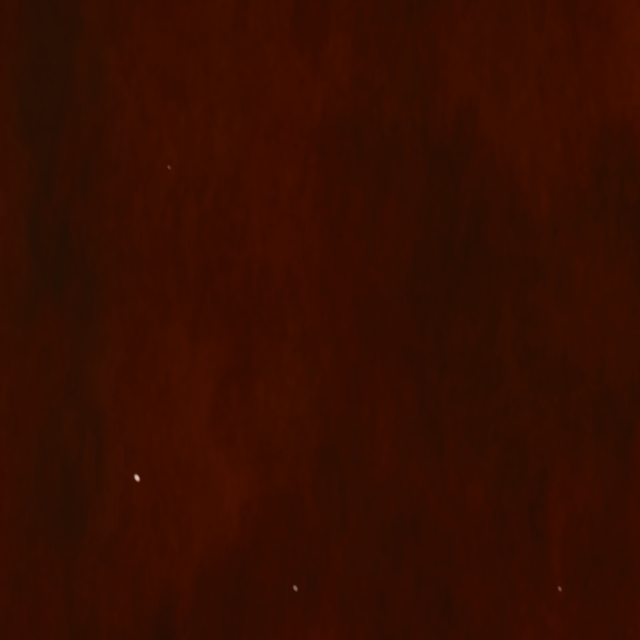
Write a Shadertoy shader that draws this texture.

```glsl
// Dark mahogany wood: smoky patches, short faint vertical grain and a few pale dust specks.

// Colours
const vec3 SHADOW = vec3(0.130, 0.046, 0.006);
const vec3 BODY   = vec3(0.224, 0.050, 0.001);
const vec3 GLOW   = vec3(0.315, 0.082, 0.000);
const vec3 SMOKE  = vec3(0.100, 0.062, 0.016);
const vec3 DUST   = vec3(0.850, 0.740, 0.700);

// Cells per canvas, across and along the grain
const vec2 PATCH_SCALE  = vec2(4.6, 2.5);
const vec2 BAND_SCALE   = vec2(12.0, 6.0);
const vec2 STREAK_SCALE = vec2(48.0, 13.0);
const vec2 FIBRE_SCALE  = vec2(105.0, 42.0);
const vec2 MOTTLE_SCALE = vec2(170.0, 110.0);

// Contrast of patches, bands, streaks and fibres
const vec4 LAYER_GAIN = vec4(0.46, 0.27, 0.13, 0.13);
const float MOTTLE_GAIN = 0.09;
const float SOFT = 4.5;
const float CRISP = 7.0;
const float DARK_STREAK = 0.16;
const float GREEN_DRIFT = 0.010;
const float WARM_CENTRE = 0.42;
const float WARM_WIDTH = 0.15;
const float WARM_AMOUNT = 0.13;
const float SMOKE_CENTRE = 0.08;
const float SMOKE_WIDTH = 0.085;
const float SMOKE_AMOUNT = 0.60;
const int SPECK_COUNT = 4;
const float SPECK_RADIUS = 0.0075;

vec2 hash2(vec2 p) {
    vec3 q = fract(p.xyx * vec3(0.1031, 0.1030, 0.0973));
    q += dot(q, q.yzx + 33.33);
    return fract((q.xx + q.yz) * q.zy);
}

// Cellular noise blended between random cell tones, about -0.5 to 0.5
float cellTone(vec2 p, float sharpness) {
    vec2 cell = floor(p);
    float sum = 0.0, weights = 0.0;
    for (int y = -1; y <= 1; y++) {
        for (int x = -1; x <= 1; x++) {
            vec2 id = cell + vec2(x, y);
            vec2 offset = id + hash2(id + 17.0) - p;
            float weight = exp(-sharpness * dot(offset, offset));
            sum += weight * hash2(id + 71.0).x;
            weights += weight;
        }
    }
    return sum / weights - 0.5;
}

float bell(float x, float centre, float width) {
    float d = (x - centre) / width;
    return exp(-d * d);
}

// Soft-edged dust grains, each smaller and fainter than the last
float dust(vec2 p) {
    float cover = 0.0;
    for (int i = 0; i < SPECK_COUNT; i++) {
        float k = float(i);
        vec2 centre = 0.08 + 0.84 * hash2(vec2(k * 11.0 + 2.0, 61.0));
        float size = SPECK_RADIUS / (1.0 + 0.2 * k);
        vec2 d = p - centre;
        d.x += 0.3 * d.y;
        float shape = 1.0 - smoothstep(0.2, 1.0, length(d * vec2(1.25, 0.9)) / size);
        cover = max(cover, shape / (1.0 + k));
    }
    return cover;
}

void mainImage(out vec4 fragColor, in vec2 fragCoord) {
    vec2 uv = fragCoord / iResolution.xy;

    // Layered sines roughen patch outlines while the fine grain stays upright
    vec2 p = uv + vec2(0.004 * sin(19.0 * uv.y + 5.0 * uv.x), 0.008 * sin(29.0 * uv.x));
    vec2 fray = vec2(cellTone(uv * vec2(30.0, 14.0), SOFT), cellTone(uv * vec2(38.0, 11.0) + 9.0, SOFT));
    vec2 frayed = p + fray * vec2(0.035, 0.09);

    // Grain layers from broad patches to fine mottling
    vec4 layers = vec4(cellTone(frayed * PATCH_SCALE + 5.0, CRISP),
                       cellTone(frayed * BAND_SCALE + 13.0, SOFT),
                       cellTone(p * STREAK_SCALE + 31.0, SOFT),
                       cellTone(p * FIBRE_SCALE + 47.0, SOFT));
    float tone = dot(layers, LAYER_GAIN);
    tone += MOTTLE_GAIN * cellTone(uv * MOTTLE_SCALE + 59.0, SOFT);
    tone += WARM_AMOUNT * bell(frayed.x, WARM_CENTRE, WARM_WIDTH);

    // Sparse dark streaks gathered in pockets
    float pocket = smoothstep(-0.05, 0.25, cellTone(p * BAND_SCALE * 0.6 + 97.0, SOFT));
    tone -= DARK_STREAK * pocket * smoothstep(0.05, 0.35, layers.z + 0.4 * layers.w);

    // Stain colour with a slow drift between crimson and brown
    vec3 colour = tone < 0.0
        ? mix(BODY, SHADOW, min(-2.0 * tone, 1.0))
        : mix(BODY, GLOW, min(2.0 * tone, 1.0));
    colour.g += GREEN_DRIFT * cellTone(frayed * BAND_SCALE * 0.7 + 83.0, SOFT);

    // Smoky olive band down the left side
    float smoke = bell(frayed.x, SMOKE_CENTRE, SMOKE_WIDTH);
    smoke *= 0.75 + 1.3 * layers.y + 0.5 * layers.z;
    colour = mix(colour, SMOKE, SMOKE_AMOUNT * clamp(smoke, 0.0, 1.0));

    colour = mix(colour, DUST, dust(uv));
    fragColor = vec4(max(colour, 0.0), 1.0);
}
```
